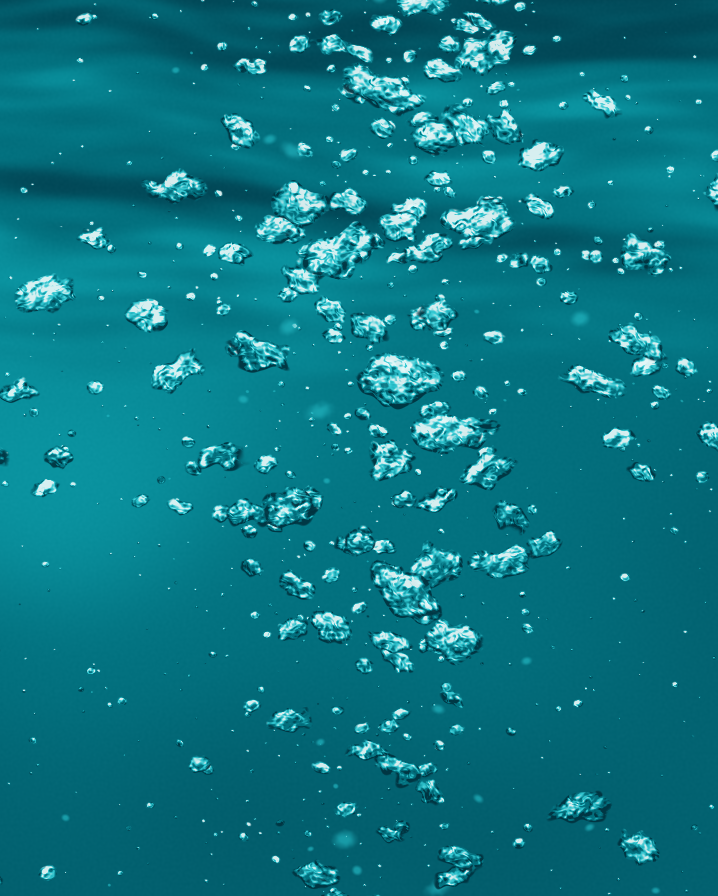
A Shadertoy shader for this texture:

```glsl
#define DEEP vec3(0.005, 0.28, 0.34)
#define WATER vec3(0.01, 0.445, 0.50)
#define GLOW vec3(0.04, 0.58, 0.63)
#define SHADOW vec3(0.0, 0.20, 0.25)
#define CYAN vec3(0.19, 0.79, 0.83)
#define FOAM vec3(0.90, 0.97, 0.97)
#define FACET_FREQ 66.0
#define WOBBLE 0.5
#define TILT 1.1
#define COLUMN_X 0.41

vec3 hash3(vec2 p) {
    vec3 q = fract(p.xyx * vec3(0.1031, 0.1030, 0.0973));
    q += dot(q, q.yxz + 33.33);
    return fract((q.xxy + q.yzz) * q.zyx);
}

float corner(vec2 cell, vec2 offset) {
    return dot(hash3(cell).xy * 2.0 - 1.0, offset);
}

float gradientNoise(vec2 p) {
    vec2 i = floor(p), f = fract(p);
    vec2 w = f * f * f * (f * (f * 6.0 - 15.0) + 10.0);
    vec2 e = vec2(1.0, 0.0);
    return mix(mix(corner(i, f), corner(i + e, f - e), w.x),
               mix(corner(i + e.yx, f - e.yx), corner(i + 1.0, f - 1.0), w.x), w.y);
}

float bump(vec2 offset, vec2 radius) {
    return exp(-dot(offset / radius, offset / radius));
}

// Open water: side glow, with stretched dark swells towards the surface
vec3 waterColor(vec2 p) {
    float light = 0.31 + 0.46 * bump(p - vec2(0.0, 0.5), vec2(0.33, 0.24));
    light += 0.14 * bump(p - vec2(0.45, 0.62), vec2(0.4, 0.3));
    light -= 0.06 * smoothstep(0.3, 0.0, p.y);
    light += 0.16 * gradientNoise(p * 3.0 + 7.0);
    float surface = smoothstep(0.52, 0.75, p.y);
    float bend = p.y + 0.05 * gradientNoise(p * vec2(4.0, 3.0)) + 0.04 * p.x;
    float swell = gradientNoise(vec2(p.x * 2.2, bend * 15.0) + 3.0)
                + 0.5 * gradientNoise(vec2(p.x * 7.0, bend * 42.0));
    light += surface * (0.1 + 0.75 * swell);
    light -= 0.5 * bump(vec2(p.x, bend - 0.785), vec2(0.5, 0.024));
    light -= 0.4 * smoothstep(0.92, 1.02, bend);
    vec3 c = mix(DEEP, WATER, smoothstep(-0.05, 0.5, light));
    return mix(c, GLOW, smoothstep(0.45, 0.85, light));
}

// Share of cells holding a bubble: rising column, right cluster, loose clumps
float crowding(vec2 c) {
    float height = smoothstep(0.3, 0.75, c.y);
    float axis = COLUMN_X + 0.03 * height + 0.03 * sin(c.y * 9.0);
    float column = exp(-pow((c.x - axis) / mix(0.12, 0.19, height), 2.0));
    float cluster = bump(c - vec2(0.73, 0.56), vec2(0.11, 0.07));
    float clump = 1.0 + 0.9 * gradientNoise(c * 9.0 + 40.0);
    return 0.04 + 0.9 * max(column, cluster) * clump;
}

// Broken reflections inside a bubble; big is 0 for a bead, 1 for a torn bubble
vec3 bubbleColor(vec2 q, vec2 u, float len, float seed, float big, float height) {
    vec2 s = q * FACET_FREQ + seed * 91.0;
    float bend = gradientNoise(s * 1.3);
    float facets = gradientNoise(s * vec2(0.9, 1.6) + 1.8 * bend);
    float glints = gradientNoise(s * vec2(2.6, 4.0) - 2.5 * bend);
    float tone = 0.34 + 0.24 * fract(seed * 7.0) + 0.25 * (height - 0.5);
    tone += 1.05 * facets + 0.75 * glints + 0.18 * u.y;
    tone += mix(0.5, 0.35, big) * bump(u - vec2(-0.15, 0.3), vec2(0.45));
    tone += 0.2 * smoothstep(0.45, 0.7, len);
    tone -= mix(0.3, 0.5, big) * smoothstep(0.72, 0.95, len);
    vec3 c = mix(SHADOW, WATER, smoothstep(-0.05, 0.3, tone));
    c = mix(c, CYAN, smoothstep(0.35, 0.7, tone));
    return mix(c, FOAM, smoothstep(0.65, 1.0, tone));
}

// One jittered grid of bubbles; size is a share of the cell
void addBubbles(inout vec3 color, vec2 p, float cell, float size, float crowdShare,
                float extra, float seed) {
    float pixel = 1.0 / iResolution.y;
    vec2 home = floor(p / cell);
    for (int j = -1; j <= 1; j++)
    for (int i = -1; i <= 1; i++) {
        vec2 id = home + vec2(i, j);
        vec3 place = hash3(id + seed * 17.0);
        vec3 form = hash3(id + seed * 31.0 + 5.3);
        vec2 center = (id + 0.1 + 0.8 * place.xy) * cell;
        if (place.z > crowding(center) * crowdShare + extra) continue;

        float r = cell * size * mix(0.4, 1.0, form.x);
        float big = smoothstep(0.004, 0.018, r);
        vec2 q = p - center;
        if (length(q) > 1.6 * r + 2.0 * pixel) continue;
        float a = (form.y - 0.6) * TILT;
        vec2 t = mat2(cos(a), -sin(a), sin(a), cos(a)) * q;
        vec2 w = t / r * 1.5 + form.xy * 50.0;
        vec2 wobble = vec2(gradientNoise(w), gradientNoise(w + 19.0));
        float squash = mix(mix(0.7, 0.4, big), mix(0.95, 0.75, big), form.z);
        vec2 u = (t / r + WOBBLE * big * wobble) / vec2(1.0, squash);
        float len = length(u);

        bool blurred = r < 0.016 && fract(form.z * 13.0) < 0.06;
        float edge = blurred ? 0.5 * r : pixel;
        float mask = smoothstep(edge, -edge, (len - 1.0) * r * squash);
        vec3 c = blurred ? mix(GLOW, CYAN, 0.6)
                         : bubbleColor(t, u, len, form.x + form.z, big, p.y);
        color = mix(color, c, mask * (blurred ? 0.7 : 0.93));
    }
}

void mainImage(out vec4 fragColor, in vec2 fragCoord) {
    vec2 p = fragCoord / iResolution.y;
    vec3 color = waterColor(p);
    color += 0.012 * gradientNoise(p * 260.0);

    // From drifting specks to large torn bubbles
    addBubbles(color, p, 0.016, 0.12, 0.15, 0.13, 1.0);
    addBubbles(color, p, 0.032, 0.18, 0.35, 0.13, 2.0);
    addBubbles(color, p, 0.044, 0.29, 0.5, 0.05, 3.0);
    addBubbles(color, p, 0.058, 0.42, 0.55, 0.01, 4.0);
    addBubbles(color, p, 0.076, 0.46, 0.65, 0.01, 6.0);
    addBubbles(color, p, 0.092, 0.48, 0.62, 0.0, 5.0);

    fragColor = vec4(clamp(color, 0.0, 1.0), 1.0);
}
```
